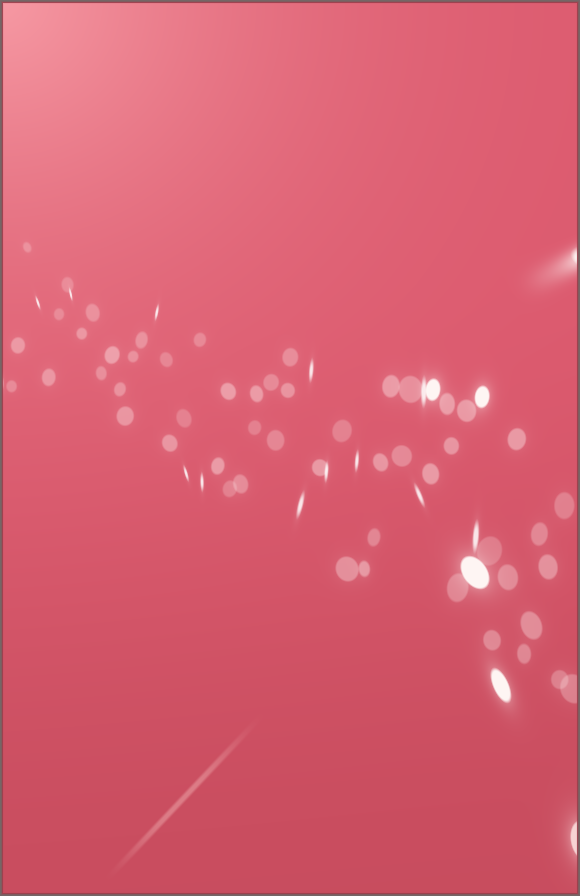
Write a WebGL 2 fragment shader that draws this background.

```glsl
#version 300 es
precision highp float;
// A rose gradient lit from the upper left, crossed by a slanting band of soft
// bokeh spots and slivers. Spots are hashed ellipses spread along the band;
// a flare, an edge glow, a light streak and a thin dark frame complete it.

uniform vec2 u_resolution;
out vec4 outColor;

float hash(vec2 p) {
    return fract(sin(dot(p, vec2(12.99, 78.23))) * 43758.5);
}

// Offset from a centre, turned so that y runs along a leftward-leaning axis
vec2 turned(vec2 q, float lean) {
    float c = cos(lean), s = sin(lean);
    return vec2(c * q.x + s * q.y, c * q.y - s * q.x);
}

// Coverage of a soft-edged ellipse with a faint halo around it
float spot(vec2 p, vec2 centre, vec2 radii, float lean, float halo) {
    float d = length(turned(p - centre, lean) / radii);
    float soft = min(0.0016 / radii.x, 0.7);
    float body = 1.0 - smoothstep(1.0 - soft, 1.0 + soft, d);
    return max(body, halo * exp(-1.6 * max(d - 0.8, 0.0)));
}

vec3 backdrop(vec2 p) {
    vec3 deepRose = vec3(0.785, 0.30, 0.37);
    vec3 rose = vec3(0.86, 0.35, 0.43);
    vec3 paleRose = vec3(0.965, 0.60, 0.64);
    vec3 color = mix(deepRose, rose, smoothstep(-0.05, 0.65, p.y - 0.08 * p.x));
    float d = length(vec2(p.x, 1.0 - p.y) * vec2(1.5, 1.6));
    return mix(color, paleRose, exp(-1.6 * d - 1.5 * d * d));
}

// Spots follow a falling line; they grow and spread towards the right
vec3 addBokeh(vec3 color, vec2 p) {
    const int count = 66;
    for (int i = 0; i < count; i++) {
        float id = float(i);
        float x = 0.648 * (id + hash(vec2(id, 1.0))) / float(count);
        float spread = 0.085 + 0.08 * x;
        float y = 0.655 - 0.45 * x + spread * (2.0 * hash(vec2(id, 2.0)) - 1.0);
        float size = (0.006 + 0.009 * x) * (0.75 + 0.6 * hash(vec2(id, 3.0)));
        float lean = 0.7 * (hash(vec2(id, 4.0)) - 0.4);
        bool sliver = hash(vec2(id, 5.0)) > 0.85;
        vec2 radii = sliver ? size * vec2(0.22, 1.1)
                            : size * vec2(0.8 + 0.3 * hash(vec2(id, 6.0)), 1.15);
        float strength = sliver ? 0.85 : 0.24 + 0.2 * hash(vec2(id, 7.0));
        vec3 tint = sliver ? vec3(1.0) : vec3(1.0, 0.93, 0.93);
        color = mix(color, tint, strength * spot(p, vec2(x, y), radii, lean, 0.22));
    }
    return color;
}

// Two pairs of bright spots: a small level pair above, a larger one below
vec3 addHighlights(vec3 color, vec2 p) {
    for (int i = 0; i < 4; i++) {
        float second = float(i & 1), lower = float(i >> 1);
        vec2 upperPlace = vec2(0.484, 0.565) + second * vec2(0.055, -0.008);
        vec2 lowerPlace = vec2(0.531, 0.361) + second * vec2(0.029, -0.126);
        vec2 radii = mix(vec2(0.0083, 0.0125), vec2(0.0135 - 0.005 * second, 0.0205), lower);
        float lean = mix(-0.12, 0.62 - 0.2 * second, lower);
        float cover = spot(p, mix(upperPlace, lowerPlace, lower), radii, lean, 0.35);
        color = mix(color, vec3(1.0, 0.98, 0.97), 0.97 * cover);
    }
    return color;
}

// Wedge of light entering from the right edge
float flare(vec2 p) {
    vec2 q = vec2(0.652, 0.713) - p;
    float along = dot(q, vec2(0.89, 0.456));
    float across = dot(q, vec2(-0.456, 0.89));
    float width = 0.012 + 0.06 * max(along, 0.0);
    float beam = exp(-pow(across / width, 2.0)) * exp(-32.0 * max(along, 0.0));
    float core = 1.0 - smoothstep(0.4, 1.3, length(q / vec2(0.016, 0.013)));
    return max(0.9 * beam * (1.0 - smoothstep(0.05, 0.095, along)), core);
}

// Thin diagonal line of light, fading at both ends
float streak(vec2 p) {
    vec2 start = vec2(0.115, 0.014), span = vec2(0.182, 0.192);
    float t = dot(p - start, span) / dot(span, span);
    float away = length(p - start - span * clamp(t, 0.0, 1.0));
    float fade = smoothstep(0.0, 0.4, t) * (1.0 - smoothstep(0.55, 1.0, t));
    return 0.33 * fade * (1.0 - smoothstep(0.001, 0.005, away));
}

void main() {
    vec2 p = gl_FragCoord.xy / u_resolution * vec2(0.6484, 1.0);
    vec3 color = backdrop(p);
    color = addBokeh(color, p);
    color = addHighlights(color, p);

    // Edge lights and streak
    color = mix(color, vec3(1.0, 0.98, 0.97), flare(p));
    color = mix(color, vec3(1.0, 0.92, 0.91),
                0.85 * spot(p, vec2(0.652, 0.062), vec2(0.014, 0.023), 0.2, 0.5));
    color = mix(color, vec3(1.0, 0.85, 0.83), streak(p));

    // Frame: grey outer line with a dark rose inner shade
    vec2 side = min(p, vec2(0.6484, 1.0) - p);
    float edge = min(side.x, side.y);
    color = mix(vec3(0.60, 0.25, 0.30), color, smoothstep(0.0025, 0.0042, edge));
    color = mix(vec3(0.46, 0.40, 0.40), color, smoothstep(0.0012, 0.0026, edge));
    outColor = vec4(color, 1.0);
}
```
